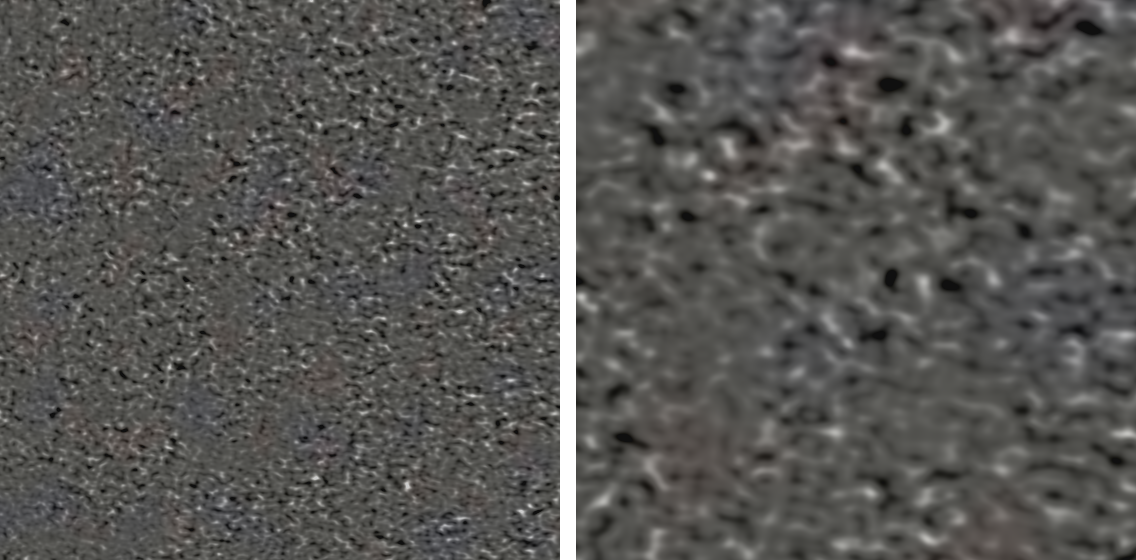
Left, the full canvas; right, a detail of the centre.
This texture is drawn by a Shadertoy shader. Its source:

```glsl
// Dark speckled granite with tilted grains, calm patches and a faint worn seam.

const vec3  STONE_COLOR    = vec3(0.324, 0.323, 0.309);
const vec3  COOL_TINT      = vec3(-0.010, -0.006, 0.022);
const vec3  WARM_TINT      = vec3(0.020, -0.004, -0.004);
const vec2  GRAIN_FREQ     = vec2(56.0, 80.0);  // cells per canvas
const vec2  FLECK_FREQ     = vec2(98.0, 132.0);
const float GRAIN_TILT     = -0.33;             // radians, falling to the right
const float GRAIN_GROWTH   = 0.10;              // grains widen to the upper right
const float SOFT_CONTRAST  = 0.045;
const float SPECK_CONTRAST = 0.031;             // drives the bright and dark tails
const float PATCH_FREQ     = 13.0;
const float TINT_FREQ      = 7.0;
const float SEAM_HEIGHT    = 0.215;
const float SEAM_SLOPE     = -0.555;
const float SEAM_WIDTH     = 0.007;

vec2 hash2(vec2 cell) {
    vec2 k = vec2(dot(cell, vec2(127.1, 311.7)), dot(cell, vec2(269.5, 183.3)));
    return fract(sin(k) * 43758.5453) * 2.0 - 1.0;
}

float corner(vec2 cell, vec2 f, vec2 offset) {
    return dot(hash2(cell + offset), f - offset);
}

float gradientNoise(vec2 p) {
    vec2 cell = floor(p), f = fract(p);
    vec2 u = f * f * f * (f * (f * 6.0 - 15.0) + 10.0);
    float low  = mix(corner(cell, f, vec2(0, 0)), corner(cell, f, vec2(1, 0)), u.x);
    float high = mix(corner(cell, f, vec2(0, 1)), corner(cell, f, vec2(1, 1)), u.x);
    return mix(low, high, u.y);
}

mat2 rotation(float angle) {
    float c = cos(angle), s = sin(angle);
    return mat2(c, -s, s, c);
}

// Mineral grains as a signed signal of roughly unit deviation.
float grainSignal(vec2 uv) {
    vec2 p = uv - GRAIN_GROWTH * uv * uv;
    p += 0.004 * vec2(gradientNoise(p * 31.0), gradientNoise(p * 31.0 + 47.0));
    vec2 tilted = rotation(GRAIN_TILT) * p;
    vec2 level = rotation(GRAIN_TILT * 0.3) * p;
    float grains = gradientNoise(tilted * GRAIN_FREQ + 19.0);
    float flecks = gradientNoise(level * FLECK_FREQ + 71.0);
    return (0.62 * grains + 0.50 * flecks) / 0.165;
}

// Calm patches, with stronger specks toward the upper right.
float localContrast(vec2 uv) {
    float patches = smoothstep(-0.38, 0.25, gradientNoise(uv * PATCH_FREQ + 5.0));
    float slope = mix(0.76, 1.24, clamp(0.65 * uv.x + 0.35 * uv.y, 0.0, 1.0));
    return mix(0.55, 1.2, patches) * slope;
}

// Broken pale line with a thin dark edge, fading to the right.
float seamTone(vec2 uv) {
    float d = uv.y - SEAM_HEIGHT - SEAM_SLOPE * uv.x;
    d += 0.010 * gradientNoise(uv * 24.0);
    float wear = smoothstep(-0.25, 0.3, gradientNoise(uv * 38.0 + 11.0));
    float fade = 1.0 - smoothstep(0.25, 0.42, uv.x);
    float pale = exp(-pow(d / SEAM_WIDTH, 2.0));
    float dark = exp(-pow((d + 1.4 * SEAM_WIDTH) / (0.6 * SEAM_WIDTH), 2.0));
    return fade * wear * (0.08 * pale - 0.09 * dark);
}

void mainImage(out vec4 fragColor, in vec2 fragCoord) {
    vec2 uv = fragCoord / iResolution.y;

    // Speckle tone
    float grain = grainSignal(uv);
    float tone = SOFT_CONTRAST * grain + SPECK_CONTRAST * grain * abs(grain);
    tone *= localContrast(uv) * (grain > 0.0 ? 1.12 : 1.0);
    tone += seamTone(uv) + 0.02 * gradientNoise(uv * 5.0 + 33.0);

    // Faint blotches of cool and warm stone
    float cool = smoothstep(0.0, 0.45, gradientNoise(uv * TINT_FREQ + 3.0));
    float warm = smoothstep(0.05, 0.45, gradientNoise(uv * TINT_FREQ * 1.6 + 59.0));
    vec3 color = STONE_COLOR + tone + COOL_TINT * cool + WARM_TINT * warm;

    fragColor = vec4(clamp(color, 0.06, 0.80), 1.0);
}
```
